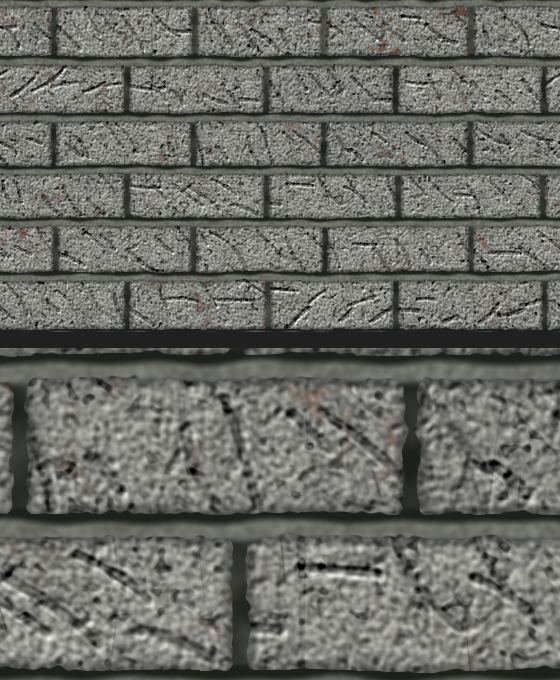
Top, the full canvas; bottom, a detail of the centre.
Write a Shadertoy shader that draws this texture.

```glsl
// Weathered grey brick wall in running bond: six courses, four bricks each.
// Every brick is a rounded box; hashed bent grooves and gradient noise form a
// height field lit from above, over pale bed mortar and deep shadowed joints.

const float COURSES = 6.0;
const float BRICK_W = 2.526;              // brick pitch, in course heights
const float JOINT = 0.044;                // half width of an upright joint
const vec2 TO_LIGHT = vec2(-0.018, -0.03);
const vec3 STONE = vec3(1.0, 1.005, 0.968);
const vec3 MORTAR = vec3(0.43, 0.44, 0.405);
const vec3 SHADOW = vec3(0.115, 0.128, 0.11);
const vec3 RUST = vec3(0.37, 0.24, 0.20);

vec2 hash2(vec2 p) {
    vec3 q = fract(vec3(p.xyx) * vec3(0.1031, 0.103, 0.0973));
    q += dot(q, q.yzx + 33.33);
    return fract((q.xx + q.yz) * q.zy);
}

float gradNoise(vec2 p) {
    vec2 i = floor(p), f = fract(p);
    vec2 u = f * f * f * (f * (f * 6.0 - 15.0) + 10.0);
    vec2 e = vec2(0, 1);
    float a = dot(hash2(i) * 2.0 - 1.0, f);
    float b = dot(hash2(i + e.yx) * 2.0 - 1.0, f - e.yx);
    float c = dot(hash2(i + e.xy) * 2.0 - 1.0, f - e.xy);
    float d = dot(hash2(i + e.yy) * 2.0 - 1.0, f - e.yy);
    return mix(mix(a, b, u.x), mix(c, d, u.x), u.y);
}

float roundBox(vec2 p, vec2 halfSize, float r) {
    vec2 d = abs(p) - halfSize + r;
    return length(max(d, 0.0)) + min(max(d.x, d.y), 0.0) - r;
}

// Position of upright joint k; brick lengths vary across the four columns
float jointX(float k, float row) {
    float col = mod(k, 4.0);
    float shift = col == 2.0 ? -0.19 : (col == 3.0 ? -0.06 : 0.0);
    float start = mod(row, 2.0) < 0.5 ? 0.99 : 2.31;
    return start + k * BRICK_W + shift + 0.05 * (hash2(vec2(col, row) + 7.0).x - 0.5);
}

// Bent strokes cut in one brick: 1 on a groove floor, 0 on the plain face
float grooves(vec2 p, vec2 halfSize, vec2 id) {
    vec2 style = hash2(id * 31.7 + 11.0);
    float lean = style.x < 0.82 ? mix(0.65, 1.05, style.y) : -0.45;
    float cut = 0.0;
    for (int i = 0; i < 6; i++) {
        vec2 seed = id * 53.3 + float(i) * 17.1;
        vec2 a = hash2(seed + 2.0), b = hash2(seed + 41.0);
        float spread = (float(i) + 0.5 + 0.7 * (a.x - 0.5)) / 6.0;
        vec2 q = p - vec2(spread * 2.0 - 1.0, (a.y * 2.0 - 1.0) * 0.6) * halfSize;
        float angle = b.x > 0.85 ? 0.05 : lean + (b.x - 0.42) * 0.8;
        float c = cos(angle), s = sin(angle);
        q = vec2(c * q.x + s * q.y, c * q.y - s * q.x);
        float len = mix(0.12, 0.36, b.y);
        q.y += (a.x - 0.5) * 1.1 * q.x * q.x;
        q.x -= clamp(q.x, -len, len);
        float width = mix(0.022, 0.04, a.y);
        float d = length(q) + 0.018 * gradNoise(p * 8.0 + id);
        cut = max(cut, 1.0 - smoothstep(width * 0.4, width + 0.02, d));
    }
    return cut;
}

float surfaceHeight(vec2 p, vec2 center, vec2 halfSize, vec2 id) {
    float grit = 0.2 * gradNoise(p * 9.0) + 0.3 * gradNoise(p * 19.0 + 5.0);
    float pits = smoothstep(0.18, 0.4, gradNoise(p * 8.0 + id * 3.0));
    return grit - 0.24 * pits - 0.42 * grooves(p - center, halfSize, id);
}

vec3 brickFace(vec2 p, vec2 center, vec2 halfSize, vec2 id, float edge) {
    float h = surfaceHeight(p, center, halfSize, id);
    float lit = h - surfaceHeight(p + TO_LIGHT, center, halfSize, id);
    float tone = 0.515 + 0.04 * (hash2(id + 3.0).y - 0.5);
    tone += 0.07 * gradNoise(p * 2.3 + id) + 0.1 * gradNoise(p * 5.0);
    tone += 0.62 * lit + 0.34 * min(h + 0.06, 0.08);

    // Sandy grain with scattered dark pores
    tone += 0.26 * gradNoise(p * 25.0 + 13.0);
    float pores = smoothstep(0.1, 0.34, gradNoise(p * 13.0 + 47.0));
    tone -= 0.26 * pores * smoothstep(-0.3, 0.2, gradNoise(p * 3.0 + 71.0));

    // Fine upright cracks and worn, darker rims
    float crack = 1.0 - smoothstep(0.0, 0.035, abs(gradNoise(p * vec2(4.0, 0.7) + id)));
    tone -= 0.12 * crack * smoothstep(0.0, 0.3, gradNoise(p * 2.0 + 31.0));
    tone *= mix(1.0, 0.62, smoothstep(-0.08, 0.0, edge));

    float stain = smoothstep(0.0, 0.35, gradNoise(p * 1.5 + id * 2.0))
                * smoothstep(-0.05, 0.35, gradNoise(p * 6.0 + 9.0));
    return mix(STONE * tone, RUST * (tone + 0.45), 0.75 * stain * hash2(id + 19.0).x);
}

void mainImage(out vec4 fragColor, in vec2 fragCoord) {
    // Course units, y running downward from the top
    vec2 p = fragCoord / iResolution.y * COURSES;
    p.y = COURSES - p.y;
    float px = COURSES / iResolution.y;

    // Uneven courses with wavering beds
    float y = p.y + 0.02 - 0.066 * sin(6.2832 * p.y / COURSES - 0.35);
    y += 0.04 * gradNoise(p * vec2(1.1, 0.5) + 3.0);
    float row = floor(y), v = y - row;

    // Brick between its two neighbouring joints
    float k = floor((p.x - jointX(0.0, row)) / BRICK_W);
    if (p.x > jointX(k + 1.0, row)) k += 1.0;
    if (p.x < jointX(k, row)) k -= 1.0;
    float left = jointX(k, row), right = jointX(k + 1.0, row);
    vec2 id = vec2(mod(k, 4.0), row);
    vec2 center = vec2(0.5 * (left + right), 0.572);
    vec2 halfSize = vec2(0.5 * (right - left) - JOINT, 0.423);
    vec2 q = vec2(p.x, v);
    float edge = roundBox(q - center, halfSize, 0.05) + 0.04 * gradNoise(p * 5.0)
               + 0.035 * gradNoise(p * 13.0);

    // Bed mortar, upright joints, and the shadow below each course
    vec3 color = MORTAR * (1.0 + 0.2 * gradNoise(p * vec2(3.0, 9.0)) + 0.25 * gradNoise(p * 16.0));
    float nearest = p.x < center.x ? k : k + 1.0;
    float depth = mix(0.5, 1.0, hash2(vec2(mod(nearest, 4.0), row) + 23.0).y);
    depth = clamp(depth + 0.5 * gradNoise(p * 4.0 + 17.0), 0.4, 1.0);
    color = mix(color, SHADOW, depth * smoothstep(0.13, 0.2, v));
    float drop = 0.05 + 0.06 * gradNoise(vec2(p.x * 2.5, row * 3.7));
    float shade = 1.0 - smoothstep(drop - 0.03, drop + 0.035, v);
    color = mix(color, SHADOW, max(shade, smoothstep(0.94, 0.98, v)));

    vec3 face = brickFace(vec2(p.x, y), center + vec2(0, row), halfSize, id, edge);
    color = mix(color, face, 1.0 - smoothstep(-px, px, edge));
    fragColor = vec4(clamp(color, 0.0, 1.0), 1.0);
}
```
